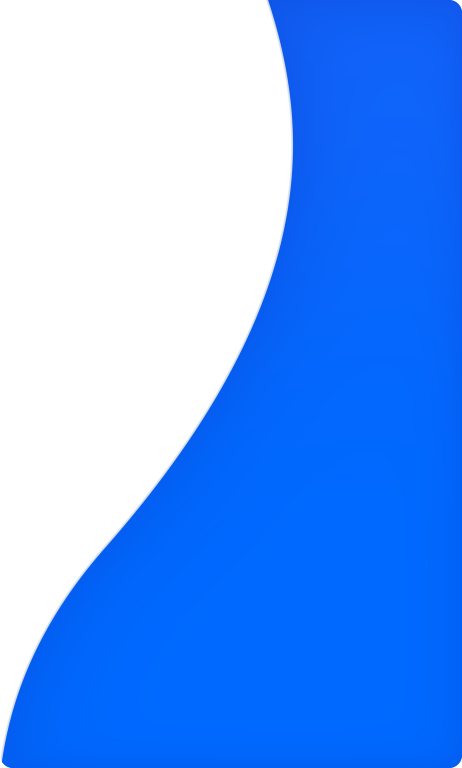
Reproduce this background procedurally as a Shadertoy shader.

```glsl
// Lengths are fractions of the canvas height
const vec3 PAPER = vec3(1.0);
const vec3 RIM = vec3(0.83, 0.87, 0.91);
const vec3 BLUE_TOP = vec3(0.065, 0.395, 0.985);
const vec3 BLUE_LOW = vec3(0.0, 0.412, 1.0);
const vec3 SHADE_TOP = vec3(0.06, 0.335, 0.915);
const vec3 SHADE_LOW = vec3(0.015, 0.355, 0.93);
const float RIM_WIDTH = 0.0022;
const float CORNER_RADIUS = 0.017;
const float CURVE_FALLOFF = 0.048;
const float SIDE_FALLOFF = 0.026;
const float TOP_FALLOFF = 0.036;
const float BASE_FALLOFF = 0.018;

// Curve knots: height, horizontal position, slope dx/dy
const vec3 KNOTS[4] = vec3[4](
    vec3(0.0, 0.0013, 0.13),
    vec3(0.2865, 0.1367, 0.88),
    vec3(0.8112, 0.3815, 0.0),
    vec3(1.0, 0.349, -0.33));

// Cubic Hermite span between two knots
float hermite(vec3 a, vec3 b, float y) {
    float span = b.x - a.x;
    float t = (y - a.x) / span;
    float s = 1.0 - t;
    return s * s * ((1.0 + 2.0 * t) * a.y + t * span * a.z)
         + t * t * ((3.0 - 2.0 * t) * b.y - s * span * b.z);
}

float curveX(float y) {
    float x = hermite(KNOTS[0], KNOTS[1], y);
    for (int i = 1; i < 3; i++) {
        if (y >= KNOTS[i].x) x = hermite(KNOTS[i], KNOTS[i + 1], y);
    }
    return x;
}

// Signed distance to the curve, positive on its right
float curveDistance(vec2 p) {
    float h = 0.002;
    float slope = (curveX(p.y + h) - curveX(p.y - h)) / (2.0 * h);
    return (p.x - curveX(p.y)) * inversesqrt(1.0 + slope * slope);
}

float roundedBox(vec2 p, vec2 halfSize, float radius) {
    vec2 q = abs(p) - halfSize + radius;
    return length(max(q, 0.0)) + min(max(q.x, q.y), 0.0) - radius;
}

float innerShade(float d, float falloff) {
    return exp(-max(d, 0.0) / falloff);
}

void mainImage(out vec4 fragColor, in vec2 fragCoord) {
    vec2 p = fragCoord / iResolution.y;
    float width = iResolution.x / iResolution.y;
    float pixel = 1.0 / iResolution.y;
    float d = curveDistance(p);

    // Blue body, darkened toward its borders
    float lift = smoothstep(0.3, 1.0, p.y);
    vec3 blue = mix(BLUE_LOW, BLUE_TOP, lift);
    vec3 shade = mix(SHADE_LOW, SHADE_TOP, lift);
    float light = (1.0 - 0.8 * innerShade(d, CURVE_FALLOFF))
                * (1.0 - 0.6 * innerShade(width - p.x, SIDE_FALLOFF))
                * (1.0 - 0.75 * innerShade(1.0 - p.y, TOP_FALLOFF))
                * (1.0 - 0.6 * innerShade(p.y, BASE_FALLOFF));
    vec3 body = mix(shade, blue, light);

    // Pale rim along the curve
    float rim = smoothstep(-RIM_WIDTH - pixel, -RIM_WIDTH + pixel, d);
    vec3 color = mix(PAPER, RIM, rim);
    color = mix(color, body, smoothstep(-0.7 * pixel, 0.7 * pixel, d));

    // Rounded outer corners
    vec2 halfSize = 0.5 * vec2(width, 1.0);
    float box = roundedBox(p - halfSize, halfSize, CORNER_RADIUS);
    color = mix(color, PAPER, smoothstep(-0.5 * pixel, 0.7 * pixel, box));

    fragColor = vec4(color, 1.0);
}
```
